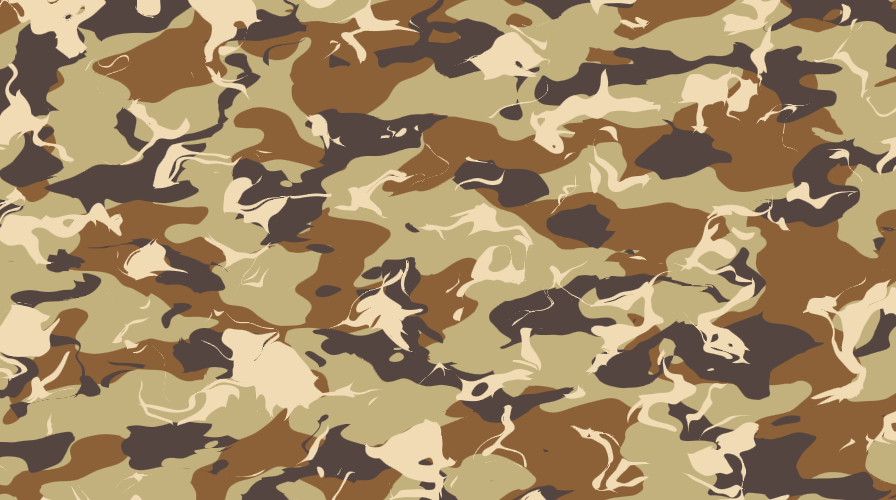
This pattern is drawn by a Shadertoy shader. Its source:

```glsl
// Desert camouflage: flat, branching patches of brown, umber and cream on sand.

// Patch cell size (width, height) in canvas heights
#define BROWN_CELL vec2(0.26, 0.145)
#define DARK_CELL  vec2(0.21, 0.115)
#define CREAM_CELL vec2(0.15, 0.115)
// x: how strongly patches shrink to branches, y: cut level (higher = less area)
#define BROWN_CUT vec2(0.35, 0.02)
#define DARK_CUT  vec2(0.65, 0.40)
#define CREAM_CUT vec2(1.90, 0.38)
#define WARP 0.30     // bending of the outlines, in cells
#define DETAIL 0.30   // weight of the fine octave
#define TILT 0.12     // rise of the patches to the right, in radians

const vec3 SAND  = vec3(0.76, 0.69, 0.49);
const vec3 BROWN = vec3(0.55, 0.38, 0.22);
const vec3 UMBER = vec3(0.33, 0.27, 0.25);
const vec3 CREAM = vec3(0.94, 0.86, 0.71);

float hash(vec2 cell) {
    return fract(sin(dot(cell, vec2(127.1, 311.7))) * 43758.545);
}

// Slope of a random unit gradient placed at a lattice corner
float cornerSlope(vec2 cell, vec2 offset) {
    float angle = 6.28318 * hash(cell);
    return dot(vec2(cos(angle), sin(angle)), offset);
}

float gradientNoise(vec2 p) {
    vec2 i = floor(p), f = fract(p);
    vec2 u = f * f * f * (f * (f * 6.0 - 15.0) + 10.0);
    vec2 e = vec2(1.0, 0.0);
    float low  = mix(cornerSlope(i, f), cornerSlope(i + e, f - e), u.x);
    float high = mix(cornerSlope(i + e.yx, f - e.yx),
                     cornerSlope(i + e.xx, f - e.xx), u.x);
    return mix(low, high, u.y);
}

// Two octaves, scaled to roughly unit deviation
float blobs(vec2 p) {
    return (gradientNoise(p) + DETAIL * gradientNoise(p * 2.1 + 5.3)) / 0.22;
}

// Positive inside patches whose arms follow two crossing families of curves
float patches(vec2 p, vec2 cell, vec2 cut, float seed) {
    vec2 q = p / cell + seed * vec2(17.3, 9.7);
    q += WARP * vec2(blobs(q * 1.3 + 31.7), blobs(q * 1.3 + 67.1)) * 0.5;
    float spine = min(abs(blobs(q * 1.15 + 11.9)), abs(blobs(q * 1.15 + 43.3)));
    return blobs(q) - cut.x * spine - cut.y;
}

// Coverage with an edge one pixel wide
float coverage(float field) {
    return clamp(0.5 + field / max(fwidth(field), 1e-4), 0.0, 1.0);
}

void mainImage(out vec4 fragColor, in vec2 fragCoord) {
    vec2 p = fragCoord / iResolution.y;
    p = mat2(cos(TILT), -sin(TILT), sin(TILT), cos(TILT)) * p;

    // Layers from bottom to top
    vec3 color = SAND;
    color = mix(color, BROWN, coverage(patches(p, BROWN_CELL, BROWN_CUT, 1.0)));
    color = mix(color, UMBER, coverage(patches(p, DARK_CELL, DARK_CUT, 2.0)));
    color = mix(color, CREAM, coverage(patches(p, CREAM_CELL, CREAM_CUT, 3.0)));
    fragColor = vec4(color, 1.0);
}
```
